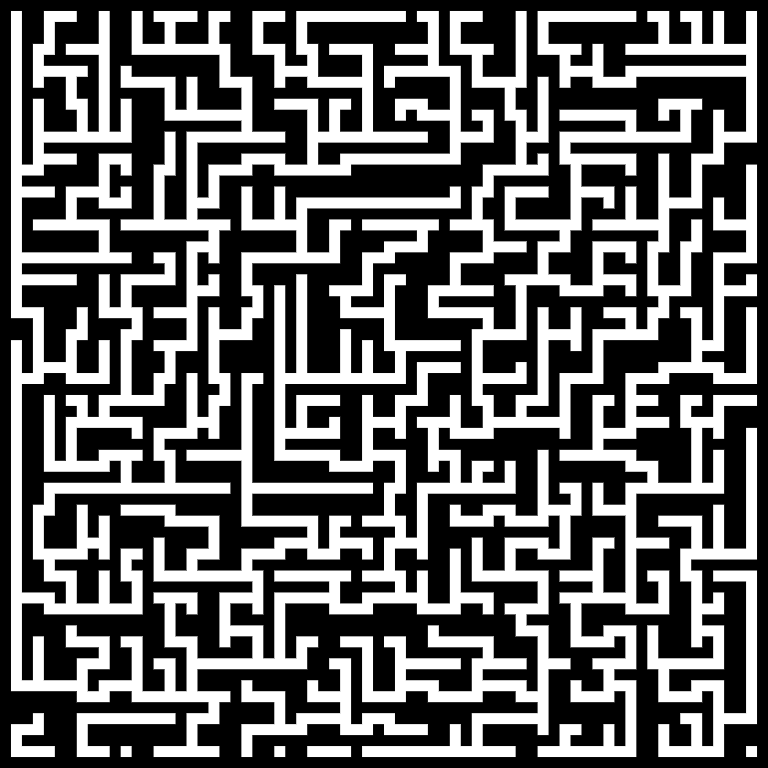
A Shadertoy shader for this pattern:

```glsl
const int NODES = 26;         // maze nodes per side
const float UNITS = 70.0;     // corridor widths per side, border included
const vec3 WALL = vec3(0.0);
const vec3 CORRIDOR = vec3(1.0);

// Integer hash of a lattice point, 0 to 1
float hash(ivec2 cell, uint seed) {
    uint h = uint(cell.x) * 1597334677u ^ uint(cell.y) * 3812015801u ^ seed * 2654435769u;
    h = (h ^ (h >> 16)) * 2146121005u;
    h = (h ^ (h >> 15)) * 2221713035u;
    return float((h ^ (h >> 16)) >> 8) / 16777216.0;
}

// First unit of each block; block widths cycle through 2, 3, 3
ivec2 blockStart(ivec2 node) {
    return 1 + node * 8 / 3;
}

// Unit cell of a node, shifted at random inside the wide blocks
ivec2 nodeCell(ivec2 node) {
    ivec2 start = blockStart(node);
    ivec2 room = blockStart(node + 1) - start - 2;
    ivec2 shift = ivec2(step(0.5, vec2(hash(node, 1u), hash(node, 2u))));
    if (node.x == NODES - 1) shift.x = 1;
    if (node.y == NODES - 1) shift.y = 1;
    return start + room * shift;
}

bool inside(ivec2 node) {
    return all(greaterThanEqual(node, ivec2(0))) && all(lessThan(node, ivec2(NODES)));
}

// Each node leads sideways, in one direction per row, or down
ivec2 parentNode(ivec2 node) {
    int side = hash(ivec2(7, node.y), 3u) < 0.5 ? -1 : 1;
    ivec2 beside = node + ivec2(side, 0);
    bool sideways = hash(node, 4u) < 0.5 && inside(beside);
    return sideways ? beside : node - ivec2(0, 1);
}

// Signed distance to the straight strip of cells from a to b
float stripDistance(vec2 p, ivec2 a, ivec2 b) {
    vec2 center = 0.5 * vec2(a + b) + 0.5;
    vec2 halfSize = 0.5 * abs(vec2(b - a)) + 0.5;
    vec2 d = abs(p - center) - halfSize;
    return max(d.x, d.y);
}

// Passage from a node: a short jog, then a straight run to its parent
float passageDistance(vec2 p, ivec2 node) {
    ivec2 from = nodeCell(node);
    ivec2 parent = parentNode(node);
    if (!inside(parent)) return stripDistance(p, from, from);
    ivec2 to = nodeCell(parent);
    ivec2 bend = parent.y == node.y ? ivec2(from.x, to.y) : ivec2(to.x, from.y);
    return min(stripDistance(p, from, bend), stripDistance(p, bend, to));
}

float mazeDistance(vec2 p) {
    ivec2 home = ivec2(ceil(floor(p) * 3.0 / 8.0)) - 1;
    float d = 1e3;
    for (int y = -1; y <= 1; y++) {
        for (int x = -1; x <= 1; x++) {
            ivec2 node = home + ivec2(x, y);
            if (inside(node)) d = min(d, passageDistance(p, node));
        }
    }
    return d;
}

void mainImage(out vec4 fragColor, in vec2 fragCoord) {
    float pixel = UNITS / min(iResolution.x, iResolution.y);
    vec2 p = (fragCoord - 0.5 * iResolution.xy) * pixel + 0.5 * UNITS;
    float coverage = clamp(0.5 - mazeDistance(p) / pixel, 0.0, 1.0);
    fragColor = vec4(mix(WALL, CORRIDOR, coverage), 1.0);
}
```
